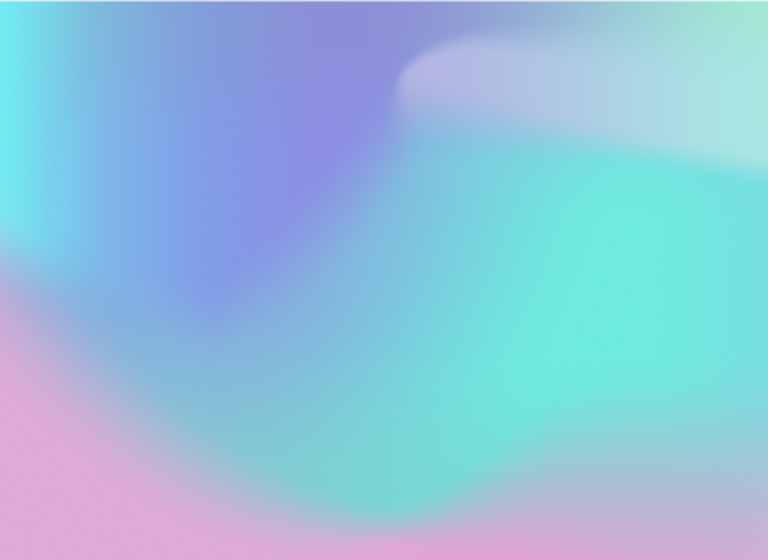
Give the GLSL for this background, as a WebGL 2 fragment shader.

```glsl
#version 300 es
precision highp float;

uniform vec2 u_resolution;
out vec4 fragColor;

#define SKY_TIP vec2(0.28, 0.46)
#define SKY_CEILING 0.86
#define VALLEY_X 0.50
#define VALLEY_Y 0.06
#define PINK_RISE 0.44
#define BAND_LEFT 0.51
#define BAND_TOP 0.932
#define BAND_BOTTOM 0.80
#define BAND_SLOPE 0.235
#define RIM_LIGHT 0.65
#define GRAIN 0.008

const vec3 CYAN = vec3(0.44, 0.96, 0.95);
const vec3 AZURE = vec3(0.49, 0.74, 0.92);
const vec3 PERIWINKLE = vec3(0.51, 0.61, 0.90);
const vec3 VIOLET = vec3(0.55, 0.56, 0.89);
const vec3 MINT = vec3(0.63, 0.92, 0.82);
const vec3 MIST_BLUE = vec3(0.52, 0.69, 0.87);
const vec3 SEA_GREEN = vec3(0.51, 0.79, 0.82);
const vec3 AQUA = vec3(0.43, 0.92, 0.87);
const vec3 DEEP_AQUA = vec3(0.46, 0.86, 0.83);
const vec3 PALE_BLUE = vec3(0.51, 0.82, 0.89);
const vec3 ROSE = vec3(0.87, 0.67, 0.83);
const vec3 HOT_ROSE = vec3(0.90, 0.63, 0.81);
const vec3 LAVENDER = vec3(0.70, 0.71, 0.89);
const vec3 ICE = vec3(0.66, 0.91, 0.89);

float hash(vec2 p) {
  vec3 q = fract(vec3(p.xyx) * 0.1031);
  q += dot(q, q.yzx + 33.33);
  return fract((q.x + q.y) * q.z);
}

// 1 below the edge, 0 above it, blended over twice the softness
float below(float y, float edge, float softness) {
  return 1.0 - smoothstep(edge - softness, edge + softness, y);
}

vec3 skyColor(vec2 p) {
  vec3 c = mix(CYAN, AZURE, smoothstep(-0.05, 0.15, p.x));
  c = mix(c, PERIWINKLE, smoothstep(0.08, 0.30, p.x));
  c = mix(c, VIOLET, smoothstep(0.26, 0.43, p.x));
  c = mix(c, MINT, smoothstep(0.45, 1.05, p.x));
  float haze = smoothstep(0.0, 0.12, p.x) * smoothstep(0.90, 0.55, p.x);
  c.b -= 0.05 * haze * smoothstep(0.70, 1.0, p.y);
  return c;
}

vec3 waterColor(vec2 p) {
  vec3 c = mix(MIST_BLUE, SEA_GREEN, smoothstep(0.48, 0.12, p.y));
  vec3 bright = mix(DEEP_AQUA, AQUA, smoothstep(0.08, 0.38, p.y));
  c = mix(c, bright, smoothstep(0.33, 0.77, p.x + 0.28 * (0.45 - p.y)));
  c = mix(c, PALE_BLUE, 0.5 * smoothstep(0.60, 0.80, p.y) * smoothstep(0.5, 0.65, p.x));
  return mix(c, PALE_BLUE, 0.5 * smoothstep(0.82, 1.05, p.x));
}

// Lower rim of the sky: gentle on the left, steep on the right
float skyEdge(float x) {
  float d = x - SKY_TIP.x;
  float right = max(d, 0.0);
  float rim = SKY_TIP.y + right + 1.8 * right * right + 0.4 * max(-d, 0.0);
  return min(rim, SKY_CEILING);
}

// Pink valley along the bottom, sharpest at its lowest point
float pinkMask(vec2 p) {
  float left = max(VALLEY_X - p.x, 0.0) / VALLEY_X;
  float edge = VALLEY_Y + PINK_RISE * left * left
             + 0.07 * smoothstep(VALLEY_X, 0.75, p.x);
  float softness = 0.045 + 0.17 * left + 0.21 * smoothstep(VALLEY_X, 0.85, p.x);
  return below(p.y, edge, softness);
}

// Pale band with a rounded left end and a slanted lower rim
float bandMask(vec2 p) {
  float u = 1.0 - clamp((p.x - BAND_LEFT) / 0.13, 0.0, 1.0);
  float top = mix(0.82, BAND_TOP, sqrt(1.0 - u * u));
  float bottom = BAND_BOTTOM - BAND_SLOPE * (p.x - 0.55);
  float topSoftness = mix(0.018, 0.09, smoothstep(0.52, 0.95, p.x));
  float bottomSoftness = mix(0.075, 0.034, smoothstep(0.52, 0.90, p.x));
  float side = smoothstep(BAND_LEFT - 0.01, BAND_LEFT + 0.025, p.x);
  return side * below(p.y, top, topSoftness) * (1.0 - below(p.y, bottom, bottomSoftness));
}

void main() {
  vec2 p = gl_FragCoord.xy / u_resolution;

  // Water under the sky
  float blur = mix(0.085, 0.14, smoothstep(0.28, 0.45, p.x));
  float water = below(p.y, skyEdge(p.x) - 0.035, blur);
  vec3 color = mix(skyColor(p), waterColor(p), water);

  // Pale band at the upper right
  vec3 band = mix(LAVENDER, ICE, smoothstep(0.50, 1.05, p.x));
  color = mix(color, band, bandMask(p));

  // Pink glow along the lower rim
  float heat = smoothstep(0.35, 0.72, p.x) * smoothstep(1.15, 0.80, p.x);
  color = mix(color, mix(ROSE, HOT_ROSE, heat), pinkMask(p));

  // Thin light line along the top rim
  color = mix(color, vec3(1.0), RIM_LIGHT * smoothstep(0.996, 0.9985, p.y));

  // Fine dither against banding
  color += GRAIN * (hash(gl_FragCoord.xy) - 0.5);
  fragColor = vec4(color, 1.0);
}
```
